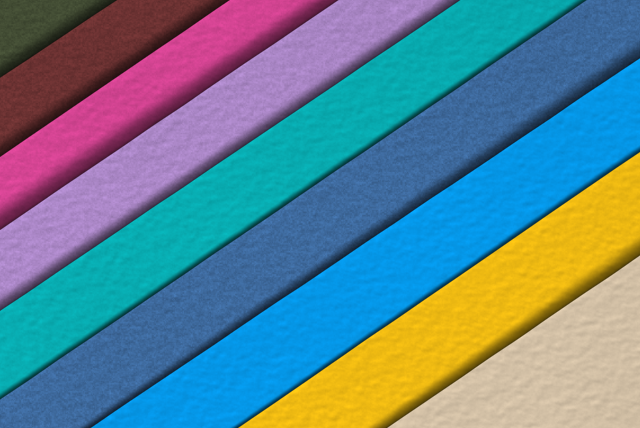
Give the GLSL for this pattern, as a Shadertoy shader.

```glsl
// Nine overlapping diagonal strips of coloured, textured paper with soft shadows.

const int EDGES = 8;

// Paper colour in rgb, strength of the fibre flecks in a.
const vec4 PAPERS[9] = vec4[9](
    vec4(0.27, 0.31, 0.21, 0.26),
    vec4(0.43, 0.20, 0.20, 0.26),
    vec4(0.84, 0.27, 0.58, 0.09),
    vec4(0.67, 0.53, 0.78, 0.13),
    vec4(0.03, 0.67, 0.69, 0.06),
    vec4(0.24, 0.41, 0.61, 0.24),
    vec4(0.02, 0.58, 0.89, 0.05),
    vec4(0.91, 0.71, 0.07, 0.05),
    vec4(0.80, 0.73, 0.63, 0.04));

// Each edge: height at the left side, slope, shadow width at left and right.
const vec4 CUTS[EDGES] = vec4[EDGES](
    vec4(0.182, 0.664, 0.040, 0.030),
    vec4(0.367, 0.684, 0.040, 0.040),
    vec4(0.537, 0.679, 0.060, 0.045),
    vec4(0.727, 0.676, 0.035, 0.035),
    vec4(0.934, 0.681, 0.016, 0.018),
    vec4(1.142, 0.673, 0.015, 0.045),
    vec4(1.382, 0.687, 0.010, 0.016),
    vec4(1.617, 0.682, 0.012, 0.045));

float hash(vec2 p) {
    vec3 q = fract(p.xyx * 0.1031);
    q += dot(q, q.yzx + 33.33);
    return fract((q.x + q.y) * q.z);
}

float noise(vec2 p) {
    vec2 cell = floor(p), f = fract(p);
    vec2 u = f * f * (3.0 - 2.0 * f);
    return mix(mix(hash(cell), hash(cell + vec2(1, 0)), u.x),
               mix(hash(cell + vec2(0, 1)), hash(cell + vec2(1, 1)), u.x), u.y);
}

// Embossed felt surface: wide shallow dimples with finer ones on top.
float feltHeight(vec2 p) {
    vec2 q = vec2(p.x - 0.35 * p.y, p.y + 0.2 * p.x);
    return 0.65 * noise(q * vec2(48.0, 85.0)) + 0.35 * noise(q * vec2(105.0, 170.0) + 17.0);
}

// Slope of the felt towards the light.
float feltRelief(vec2 p, vec2 toLight) {
    return feltHeight(p - toLight) - feltHeight(p + toLight);
}

float fibre(vec2 p) {
    return 0.6 * noise(p * vec2(210.0, 260.0)) + 0.4 * noise(p * vec2(380.0, 330.0) + 41.0) - 0.5;
}

// Signed distance to a cut, positive on the lower right sheet.
float cutDistance(vec2 p, vec4 cut) {
    float wobble = 0.0012 * (noise(vec2(p.x * 14.0, cut.x * 50.0)) - 0.5);
    return (p.y + cut.y * p.x - cut.x) / length(vec2(1.0, cut.y)) + wobble;
}

// Light left on the sheet below a raised edge: penumbra plus a dark contact line.
float shadowLight(float d, float width) {
    float penumbra = 0.5 * smoothstep(-width, -0.15 * width, d);
    float contact = 0.55 * exp(min(d, 0.0) / 0.004);
    return (1.0 - penumbra) * (1.0 - contact);
}

// Stacks the sheets from upper left to lower right.
vec4 stackPapers(vec2 p, float across, float blur) {
    vec4 paper = PAPERS[0];
    for (int i = 0; i < EDGES; i++) {
        vec4 cut = CUTS[i];
        float d = cutDistance(p, cut);
        paper.rgb *= shadowLight(d, mix(cut.z, cut.w, across));
        vec4 sheet = PAPERS[i + 1];
        sheet.rgb *= 1.0 + 0.08 * exp(-max(d, 0.0) / 0.006);
        paper = mix(paper, sheet, smoothstep(-blur, blur, d));
    }
    return paper;
}

void mainImage(out vec4 fragColor, in vec2 fragCoord) {
    // Height is one unit, y runs downwards.
    vec2 p = vec2(fragCoord.x, iResolution.y - fragCoord.y) / iResolution.y;
    float across = fragCoord.x / iResolution.x;
    float blur = max(0.0012, 0.8 / iResolution.y);

    vec4 paper = stackPapers(p, across, blur);

    // Surface texture and slow uneven lighting.
    float grain = 1.0 + 0.11 * feltRelief(p, vec2(0.003, 0.004)) + paper.a * fibre(p);
    float lighting = 0.97 + 0.05 * smoothstep(0.0, 1.2, p.y + 0.3 * p.x)
                   + 0.03 * (noise(p * 4.0) - 0.5);
    fragColor = vec4(clamp(paper.rgb * grain * lighting, 0.0, 1.0), 1.0);
}
```
